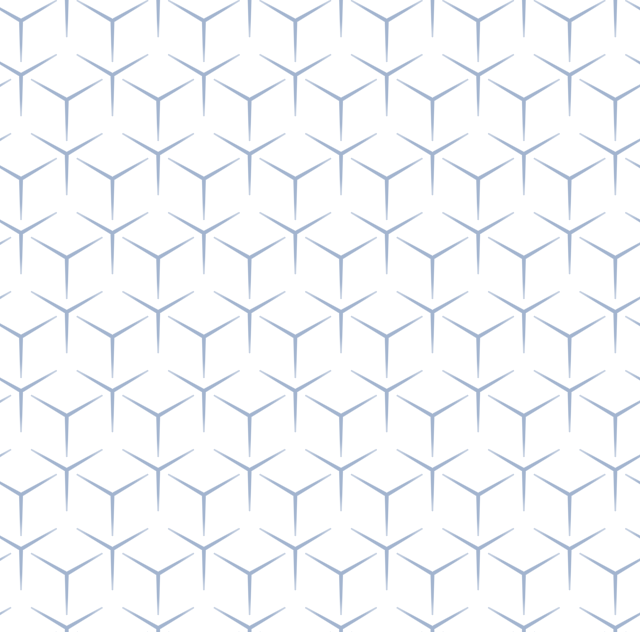
Give the GLSL for this pattern, as a Shadertoy shader.

```glsl
// Seamless lattice of pale blue three-armed tapered stars suggesting stacked cubes on white.

const vec2  REPEATS    = vec2(7.0, 4.0);       // whole cells across and down
const vec2  CELL       = vec2(1.0, 1.7320508); // cell size; one unit is a cell width
const vec2  UPPER_STAR = vec2(0.230, 0.868);   // junctions, as fractions of a cell
const vec2  LOWER_STAR = vec2(0.230, 0.525);
const float ARM_LENGTH = 0.443;
const float ROOT_HALF  = 0.0215;               // half width at the junction
const float TIP_HALF   = 0.0085;               // half width at the tip
const float SOFTNESS   = 0.009;                // least edge blur
const float TIP_FADE   = 0.35;                 // ink lost at the tip
const vec3  PAPER      = vec3(1.0);
const vec3  INK        = vec3(0.635, 0.705, 0.810);

// Coverage of one tapered arm from the junction along a unit direction
float armInk(vec2 p, vec2 dir, float blur) {
    float along = clamp(dot(p, dir) / ARM_LENGTH, 0.0, 1.0);
    float dist = length(p - dir * along * ARM_LENGTH) - mix(ROOT_HALF, TIP_HALF, along);
    float fade = 1.0 - TIP_FADE * smoothstep(0.55, 1.0, along);
    return fade * (1.0 - smoothstep(-blur, blur, dist));
}

// Two rising arms, folded by mirror symmetry, and a stem
float starInk(vec2 p, float blur) {
    vec2 mirrored = vec2(abs(p.x), p.y);
    float rising = armInk(mirrored, vec2(0.8660254, 0.5), blur);
    return max(rising, armInk(p, vec2(0.0, -1.0), blur));
}

// Offset to the nearest wrapped copy of a star
vec2 wrapToCell(vec2 cellPos, vec2 star) {
    return (fract(cellPos - star + 0.5) - 0.5) * CELL;
}

void mainImage(out vec4 fragColor, in vec2 fragCoord) {
    vec2 cellPos = fragCoord / iResolution.xy * REPEATS;
    float pixel = REPEATS.x / iResolution.x;
    float blur = max(SOFTNESS, 0.75 * pixel);

    // Both stars sit at the cell corner and again at its centre
    float ink = 0.0;
    for (int i = 0; i < 2; i++) {
        vec2 shift = vec2(0.5 * float(i));
        ink = max(ink, starInk(wrapToCell(cellPos, UPPER_STAR + shift), blur));
        ink = max(ink, starInk(wrapToCell(cellPos, LOWER_STAR + shift), blur));
    }
    fragColor = vec4(mix(PAPER, INK, ink), 1.0);
}
```
